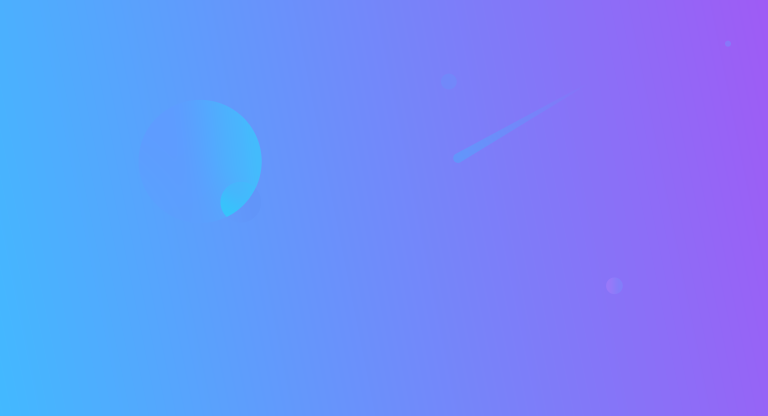
This background is drawn by a WebGL 1 fragment shader. Its source:

```glsl
precision highp float;
// A blue to violet diagonal gradient with a large shaded disc, a small disc
// crossing its rim, three faint dots and a tapering streak.
// Shapes are distance functions in units of the canvas height.

uniform vec2 u_resolution;

const vec3 SKY = vec3(0.260, 0.725, 1.000);
const vec3 VIOLET = vec3(0.622, 0.357, 0.960);
const vec3 AZURE = vec3(0.370, 0.610, 1.000);
const vec3 CYAN = vec3(0.265, 0.735, 0.990);
const vec3 BRIGHT_CYAN = vec3(0.200, 0.780, 0.985);
const vec3 DUSK_BLUE = vec3(0.380, 0.580, 0.975);
const vec3 STREAK_BLUE = vec3(0.370, 0.600, 0.985);
const vec3 LILAC = vec3(0.620, 0.480, 0.980);
const vec3 PERIWINKLE = vec3(0.500, 0.510, 0.980);

const float GRADIENT_TILT = 0.20;

// Discs: centre and radius
const vec3 BIG_DISC = vec3(0.481, 0.612, 0.148);
const vec3 SMALL_DISC = vec3(0.579, 0.514, 0.049);
const vec3 BLUE_DOT = vec3(1.079, 0.804, 0.019);
const vec3 LILAC_DOT = vec3(1.477, 0.313, 0.020);
const vec3 TINY_DOT = vec3(1.750, 0.895, 0.0072);

const vec2 STREAK_HEAD = vec2(1.101, 0.620);
const vec2 STREAK_TAIL = vec2(1.415, 0.800);
const float HEAD_WIDTH = 0.0115;
const float TAIL_WIDTH = 0.0015;

// Antialiased coverage of a signed distance
float cover(float d) {
  return clamp(0.5 - d * u_resolution.y, 0.0, 1.0);
}

float disc(vec2 p, vec3 shape) {
  return cover(length(p - shape.xy) - shape.z);
}

// Position across a disc, -1 to 1 along the given direction
float across(vec2 p, vec3 shape, vec2 direction) {
  return dot(p - shape.xy, normalize(direction)) / shape.z;
}

void main() {
  vec2 p = gl_FragCoord.xy / u_resolution.y;
  float aspect = u_resolution.x / u_resolution.y;

  // Background
  float t = (p.x + GRADIENT_TILT * p.y) / (aspect + GRADIENT_TILT);
  vec3 color = mix(SKY, VIOLET, t);

  // Large disc, lit on its right side
  float big = disc(p, BIG_DISC);
  float light = smoothstep(-0.45, 1.0, across(p, BIG_DISC, vec2(1.0, 0.12)));
  float fade = mix(0.4, 0.9, smoothstep(-1.0, 0.2, across(p, BIG_DISC, vec2(0.5, 1.0))));
  color = mix(color, mix(AZURE, CYAN, light), big * max(fade, light));

  // Small disc: bright over the large one, dusky outside it
  float small = disc(p, SMALL_DISC);
  float lowerLeft = smoothstep(-0.7, 0.9, across(p, SMALL_DISC, vec2(-0.6, -0.8)));
  float rightSide = smoothstep(-0.8, 0.8, across(p, SMALL_DISC, vec2(1.0, 0.2)));
  color = mix(color, BRIGHT_CYAN, small * big * mix(0.25, 0.9, lowerLeft));
  color = mix(color, DUSK_BLUE, small * (1.0 - big) * mix(0.1, 0.8, rightSide));

  // Dots
  float hue = smoothstep(-0.8, 0.8, across(p, LILAC_DOT, vec2(1.0, 0.0)));
  color = mix(color, STREAK_BLUE, disc(p, BLUE_DOT) * 0.32);
  color = mix(color, mix(LILAC, PERIWINKLE, hue), disc(p, LILAC_DOT) * 0.75);
  color = mix(color, PERIWINKLE, disc(p, TINY_DOT) * 0.7);

  // Streak, thinning and fading towards its tail
  vec2 axis = STREAK_TAIL - STREAK_HEAD;
  float along = clamp(dot(p - STREAK_HEAD, axis) / dot(axis, axis), 0.0, 1.0);
  float width = mix(HEAD_WIDTH, TAIL_WIDTH, along);
  float streak = cover(length(p - STREAK_HEAD - axis * along) - width);
  color = mix(color, STREAK_BLUE, streak * 0.85 * (1.0 - along));

  gl_FragColor = vec4(color, 1.0);
}
```
